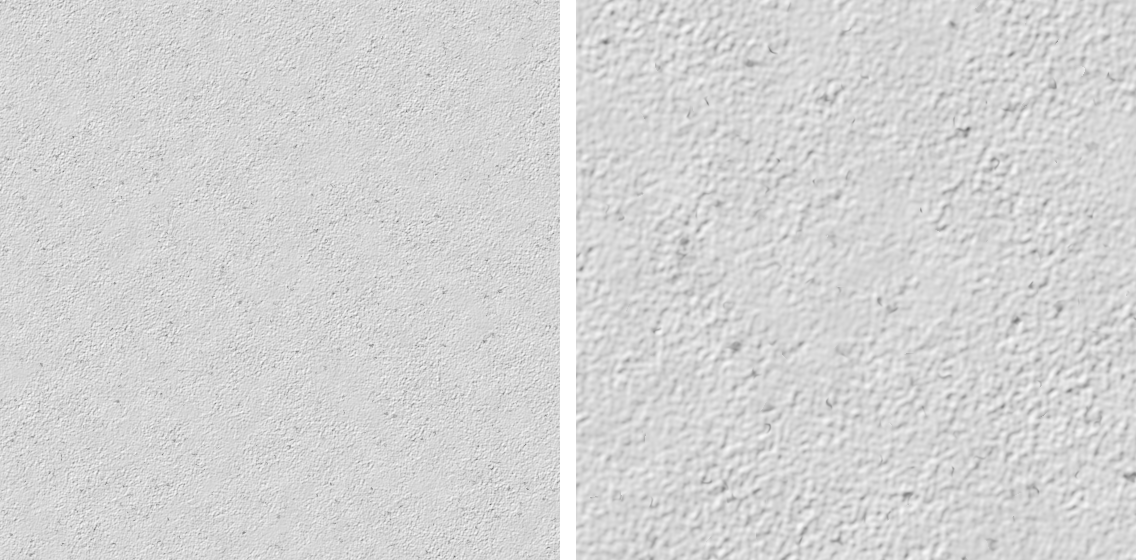
Left, the full canvas; right, a detail of the centre.
Reproduce this texture procedurally as a WebGL 2 fragment shader.

```glsl
#version 300 es
precision highp float;
// Pale grey rough paper: a fine grainy height field lit from the upper left.
// Gradient noise gives relief, mottling and patches of roughness; jittered
// grids scatter tiny dark pits and a few short raised fibres.

uniform vec2 u_resolution;
out vec4 fragColor;

// Two random values in 0..1 for each grid cell (PCG mixing).
vec2 hash2(vec2 cell) {
    uvec2 v = uvec2(ivec2(cell)) * 1664525u + 1013904223u;
    v.x += v.y * 1664525u;
    v.y += v.x * 1664525u;
    v ^= v >> 16u;
    v.x += v.y * 1664525u;
    v.y += v.x * 1664525u;
    v ^= v >> 16u;
    return vec2(v >> 8u) / 16777216.0;
}

float cornerSlope(vec2 cell, vec2 offset) {
    float angle = 6.2832 * hash2(cell).x;
    return dot(vec2(cos(angle), sin(angle)), offset);
}

float gradientNoise(vec2 p) {
    vec2 cell = floor(p), f = p - cell;
    vec2 w = f * f * f * (f * (f * 6.0 - 15.0) + 10.0);
    vec2 e = vec2(1.0, 0.0);
    return mix(mix(cornerSlope(cell, f), cornerSlope(cell + e.xy, f - e.xy), w.x),
               mix(cornerSlope(cell + e.yx, f - e.yx), cornerSlope(cell + e.xx, f - e.xx), w.x), w.y);
}

mat2 rotation(float angle) {
    float c = cos(angle), s = sin(angle);
    return mat2(c, s, -s, c);
}

// Grain surface, drawn out slightly along the rising diagonal.
float grainHeight(vec2 p) {
    vec2 q = rotation(-0.75) * p * vec2(0.85, 1.0);
    return 0.4 * gradientNoise(q * 70.0 + 7.0)
         + gradientNoise(rotation(0.4) * q * 170.0 + 31.0)
         + 0.9 * gradientNoise(rotation(1.1) * q * 285.0 + 83.0);
}

// Tiny irregular dark pits, more frequent on rough ground.
float pits(vec2 p, float roughness) {
    vec2 g = p * 64.0 + 0.3 * vec2(gradientNoise(p * 190.0), gradientNoise(p * 190.0 + 57.0));
    float depth = 0.0;
    for (int j = -1; j <= 1; j++)
    for (int i = -1; i <= 1; i++) {
        vec2 cell = floor(g) + vec2(i, j);
        vec2 kind = hash2(cell + 301.0);
        vec2 d = rotation(-0.8 + 2.4 * (kind.y - 0.5)) * (g - cell - hash2(cell + 113.0));
        d.x *= 0.55;
        float size = mix(0.07, 0.14, kind.y * kind.y);
        float present = step(kind.x, 0.24 + 0.35 * roughness);
        float strength = mix(0.3, 1.0, fract(kind.x * 37.0));
        depth = max(depth, present * strength * exp(-dot(d, d) / (size * size)));
    }
    return depth;
}

// Sparse curved fibres, each with a lit crest and a shaded flank.
float fibres(vec2 p) {
    vec2 g = p * 8.0;
    float light = 0.0;
    for (int j = -1; j <= 1; j++)
    for (int i = -1; i <= 1; i++) {
        vec2 cell = floor(g) + vec2(i, j);
        vec2 kind = hash2(cell + 511.0);
        vec2 d = rotation(-0.9 + 1.3 * (kind.y - 0.5)) * (g - cell - hash2(cell + 709.0));
        d.y += (kind.x - 0.3) * 1.5 * d.x * d.x;
        float halfLength = mix(0.1, 0.26, kind.y);
        float along = 1.0 - smoothstep(0.3 * halfLength, halfLength, abs(d.x));
        float crest = exp(-pow(d.y / 0.015, 2.0));
        float flank = exp(-pow((d.y + 0.03) / 0.016, 2.0));
        light += step(kind.x, 0.5) * along * (crest - 0.9 * flank);
    }
    return light;
}

void main() {
    vec2 p = gl_FragCoord.xy / u_resolution.y;

    // Patches of smoother and rougher surface
    vec2 diagonal = rotation(-0.7) * p * vec2(0.65, 1.0);
    float roughness = 0.6 * gradientNoise(diagonal * 9.0 + 3.0)
                    + 0.7 * gradientNoise(diagonal * 24.0 + 19.0)
                    + 0.8 * gradientNoise(diagonal * 60.0 + 29.0);

    // Relief: height drop away from the light, with crisp glints and shadows
    vec2 toLight = vec2(-0.0008, 0.00095);
    float relief = grainHeight(p - toLight) - grainHeight(p + toLight);
    relief *= (1.0 + 0.8 * roughness) * (0.85 + 0.4 * abs(relief));

    float mottle = 0.02 * gradientNoise(diagonal * 26.0 + 41.0)
                 + 0.024 * gradientNoise(diagonal * 62.0 + 67.0);

    float tone = 0.836 + mottle + 0.105 * relief - 0.02 * relief * relief;
    tone += 0.05 * fibres(p) * (1.0 + 2.0 * gradientNoise(p * 90.0));
    tone -= 0.27 * pits(p, roughness);
    fragColor = vec4(vec3(clamp(tone, 0.3, 0.99)), 1.0);
}
```
